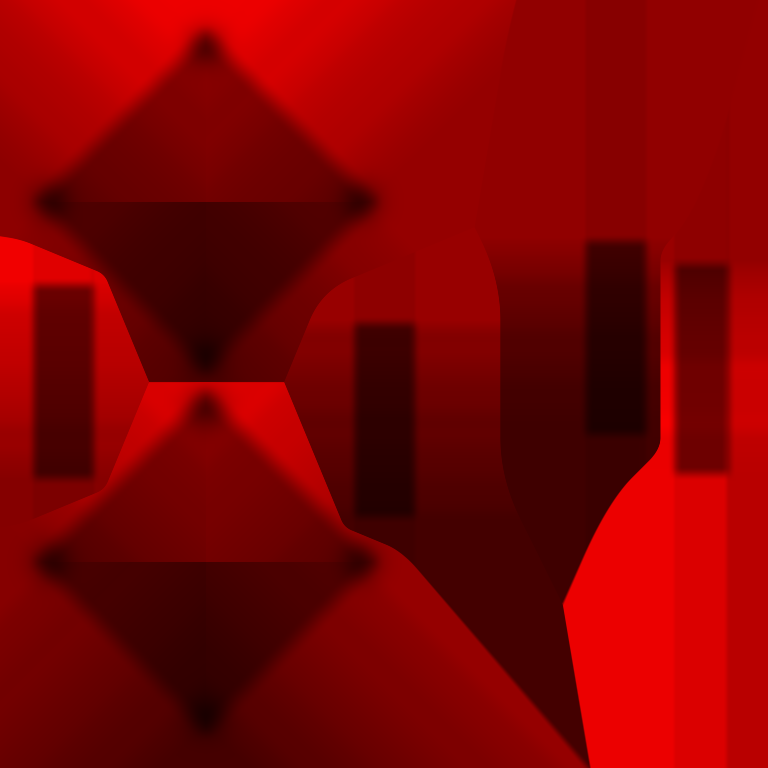
A Shadertoy shader for this background:

```glsl
// Red nearest-shape cells around two soft diamonds and four dark bars.

const float DIAMOND_RADIUS = 0.212;
const vec2 BAR_HALF = vec2(0.043, 0.130);

float hash(float n) {
    return fract(sin(n * 127.1) * 43758.5453);
}

float noise(float x) {
    float i = floor(x);
    return mix(hash(i), hash(i + 1.0), smoothstep(0.0, 1.0, x - i));
}

// Faint streaks that follow a position on an outline.
float streaks(float along, float seed) {
    return 1.0 + 0.07 * (noise(along * 12.0 + seed) - 0.5);
}

float spot(vec2 p, float radius) {
    return exp(-dot(p, p) / (radius * radius));
}

// Returns (distance, red). Tones are ordered left, top, right, bottom.
vec2 diamond(vec2 p, float radius, vec4 tones, float seed) {
    vec2 a = abs(p);
    float t = clamp(0.5 + (a.x - a.y) / (2.0 * radius), 0.0, 1.0);
    vec2 nearest = radius * vec2(t, 1.0 - t);
    float side = sign(a.x + a.y - radius);
    float dist = side * length(a - nearest);

    // Tone of the nearest outline point, carried along its normal.
    float tipTone = p.y > 0.0 ? tones.y : tones.w;
    float sideTone = p.x > 0.0 ? tones.z : tones.x;
    float tone = mix(tipTone, sideTone, t) * streaks(t, seed);

    // Dim interior with smudges just inside the corners.
    float inside = smoothstep(0.022, -0.012, dist);
    float corner = radius - 0.010;
    float smudge = spot(a - vec2(corner, 0.0), 0.026)
                 + spot(a - vec2(0.0, corner), 0.026);
    tone *= mix(1.0, 0.60, inside) * (1.0 - 0.42 * min(smudge, 1.0));
    return vec2(dist, tone);
}

// Returns (distance, red). Tones are top left, top right, bottom left, bottom right.
vec2 bar(vec2 p, vec2 halfSize, vec4 tones, float bulge, float seed) {
    vec2 q = abs(p) - halfSize;
    float dist = length(max(q, 0.0)) + min(max(q.x, q.y), 0.0);
    vec2 uv = clamp(p / halfSize, -1.0, 1.0);

    // Corner tones blended at the nearest point of the bar.
    float across = smoothstep(0.7, 1.0, uv.x);
    float down = 0.5 - 0.5 * uv.y;
    float tone = mix(mix(tones.x, tones.y, across),
                     mix(tones.z, tones.w, across), pow(down, 0.7));
    tone += bulge * sin(3.14159 * down);
    tone *= streaks(down, seed);
    tone *= 1.0 - 0.07 * smoothstep(1.0, 0.85, abs(uv.x));

    // Blurred dark core.
    vec2 core = smoothstep(vec2(0.006), vec2(-0.014), q);
    tone *= 1.0 - 0.50 * core.x * core.y;
    return vec2(dist, tone);
}

// Keeps the nearer cell, with a smooth seam.
vec2 nearer(vec2 a, vec2 b, float pixel) {
    float pick = smoothstep(-pixel, pixel, a.x - b.x);
    return vec2(min(a.x, b.x), mix(a.y, b.y, pick));
}

void mainImage(out vec4 fragColor, in vec2 fragCoord) {
    vec2 p = fragCoord / iResolution.xy;
    float pixel = 1.0 / min(iResolution.x, iResolution.y);

    // Stacked diamonds
    vec2 cell = diamond(p - vec2(0.268, 0.737), DIAMOND_RADIUS,
                        vec4(0.55, 0.95, 0.58, 0.31), 3.0);
    cell = nearer(cell, diamond(p - vec2(0.268, 0.268), DIAMOND_RADIUS,
                        vec4(0.52, 0.89, 0.58, 0.28), 21.0), pixel);

    // Upright bars, left to right
    cell = nearer(cell, bar(p - vec2(0.083, 0.503), BAR_HALF,
                        vec4(0.93, 0.86, 0.52, 0.52), 0.03, 40.0), pixel);
    cell = nearer(cell, bar(p - vec2(0.501, 0.453), BAR_HALF,
                        vec4(0.58, 0.58, 0.27, 0.27), 0.0, 60.0), pixel);
    cell = nearer(cell, bar(p - vec2(0.802, 0.560), BAR_HALF,
                        vec4(0.58, 0.58, 0.25, 0.26), -0.05, 80.0), pixel);
    cell = nearer(cell, bar(p - vec2(0.914, 0.5195), vec2(0.039, 0.1406),
                        vec4(0.58, 0.56, 0.92, 0.72), 0.12, 100.0), pixel);

    fragColor = vec4(clamp(cell.y, 0.0, 1.0), 0.0, 0.0, 1.0);
}
```
